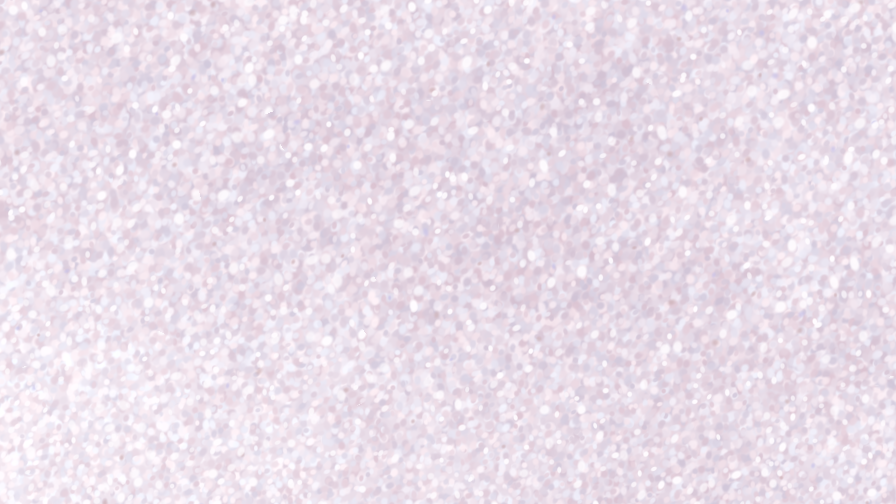
Give the GLSL for this texture, as a Shadertoy shader.

```glsl
// Pale, out-of-focus glitter: soft pearly grains with white glints and faint blue and pink tints.

// Sizes are fractions of the canvas height.
const int BODY_LAYERS = 5;
const float BODY_CELL = 0.0225;
const float GLINT_CELL = 0.027;
const float SPECK_CELL = 0.045;
const float BODY_OPACITY = 0.85;
const float GLINT_CHANCE = 0.25;
const float SPECK_CHANCE = 0.07;
const float GRAIN_TILT = 1.05;      // main direction of the long axis, radians
const float TILT_SPREAD = 1.6;
const float TINT_AMOUNT = 0.028;

const vec3 SHADOW = vec3(0.838, 0.768, 0.830);
const vec3 PEARL = vec3(0.980, 0.952, 0.980);
const vec3 GLINT = vec3(1.000, 0.988, 1.000);
const vec3 SPECK_BROWN = vec3(0.800, 0.690, 0.710);
const vec3 SPECK_VIOLET = vec3(0.785, 0.760, 0.910);
const vec3 BLUE_SHIFT = vec3(-1.0, 0.25, 0.75);
const vec3 PINK_SHIFT = vec3(0.8, -0.25, -0.5);

// Integer hash giving three values in 0..1.
vec3 hash3(vec2 cell, int seed) {
    uvec3 v = uvec3(ivec3(ivec2(cell), seed));
    v = v * 1664525u + 1013904223u;
    v += v.yzx * v.zxy;
    v ^= v >> 16u;
    v += v.yzx * v.zxy;
    return vec3(v >> 8u) / 16777216.0;
}

float valueNoise(vec2 p, int seed) {
    vec2 i = floor(p), f = fract(p);
    f = f * f * (3.0 - 2.0 * f);
    float low = mix(hash3(i, seed).x, hash3(i + vec2(1, 0), seed).x, f.x);
    float high = mix(hash3(i + vec2(0, 1), seed).x, hash3(i + vec2(1, 1), seed).x, f.x);
    return mix(low, high, f.y);
}

mat2 rotation(float a) {
    return mat2(cos(a), sin(a), -sin(a), cos(a));
}

// Soft ellipse: 1 inside, fading to 0 at its rim.
float grainMask(vec2 d, float radius, float stretch, float angle, float core) {
    d = d * rotation(angle);
    d *= vec2(1.0 / stretch, stretch);
    return 1.0 - smoothstep(core, 1.0, length(d) / radius);
}

// Colour of an ordinary grain from its tone and hue, both in 0..1.
vec3 bodyColor(float tone, float hue, float blueness) {
    vec3 shift = mix(PINK_SHIFT, BLUE_SHIFT, smoothstep(0.3, 0.7, hue + blueness));
    return mix(SHADOW, PEARL, tone) + TINT_AMOUNT * shift * abs(2.0 * hue - 1.0);
}

// Paints one jittered grid of grains; kind 0 = body, 1 = dark speck, 2 = glint.
vec3 paintLayer(vec3 color, vec2 p, float cellSize, int seed, int kind, float lift, float blueness) {
    mat2 turn = rotation(0.4 + 1.3 * float(seed));
    vec2 q = turn * p / cellSize + 17.3 * float(seed);
    vec2 home = floor(q);
    float fineness = mix(0.86, 1.04, smoothstep(0.0, 0.6, p.y));

    for (int y = -1; y <= 1; y++)
    for (int x = -1; x <= 1; x++) {
        vec2 cell = home + vec2(x, y);
        vec3 place = hash3(cell, seed);
        vec3 look = hash3(cell, seed + 50);
        vec2 d = (q - cell - place.xy) * turn;
        float angle = GRAIN_TILT + TILT_SPREAD * (look.z - 0.5);
        float stretch = mix(1.0, 1.28, fract(look.z * 7.0));

        if (kind == 0) {
            float radius = mix(0.36, 0.68, place.z) * fineness;
            float mask = grainMask(d, radius, stretch, angle, 0.35);
            vec3 grain = bodyColor(look.x + lift, look.y, blueness);
            color = mix(color, grain, mask * BODY_OPACITY);
        } else if (kind == 1) {
            float mask = grainMask(d, mix(0.12, 0.24, place.z), stretch, angle, 0.1);
            vec3 speck = look.y < 0.6 ? SPECK_BROWN : SPECK_VIOLET;
            color = mix(color, speck, 0.65 * mask * step(look.x, SPECK_CHANCE));
        } else {
            float radius = mix(0.26, 0.56, place.z * place.z) * fineness;
            float mask = grainMask(d, radius, stretch, angle, 0.45);
            float shown = step(look.x, GLINT_CHANCE + 0.5 * lift);
            color = mix(color, GLINT, mask * shown * mix(0.6, 1.0, look.y));
        }
    }
    return color;
}

void mainImage(out vec4 fragColor, in vec2 fragCoord) {
    vec2 p = fragCoord / iResolution.y;
    vec2 uv = fragCoord / iResolution.xy;

    // Broad light: brightest at the lower left, duller in the middle.
    float corner = 1.0 - smoothstep(0.0, 0.75, length(uv * vec2(1.0, 0.8)));
    float middle = exp(-6.0 * dot(uv - vec2(0.48, 0.55), uv - vec2(0.48, 0.55)));
    float lift = 0.32 * corner - 0.10 * middle + 0.16 * (valueNoise(p * 7.0, 90) - 0.5) + 0.04;
    float blueness = 0.3 * (valueNoise(p * 4.0, 91) - 0.5) + 0.16 * (uv.x - 0.5);

    vec3 color = mix(SHADOW, PEARL, 0.45 + lift);
    for (int i = 0; i < BODY_LAYERS; i++) {
        float cellSize = BODY_CELL * (1.15 - 0.07 * float(i));
        color = paintLayer(color, p, cellSize, i + 1, 0, lift, blueness);
    }
    color = paintLayer(color, p, SPECK_CELL, 11, 1, lift, blueness);
    color = paintLayer(color, p, GLINT_CELL, 12, 2, lift, blueness);

    fragColor = vec4(clamp(color, 0.0, 1.0), 1.0);
}
```
